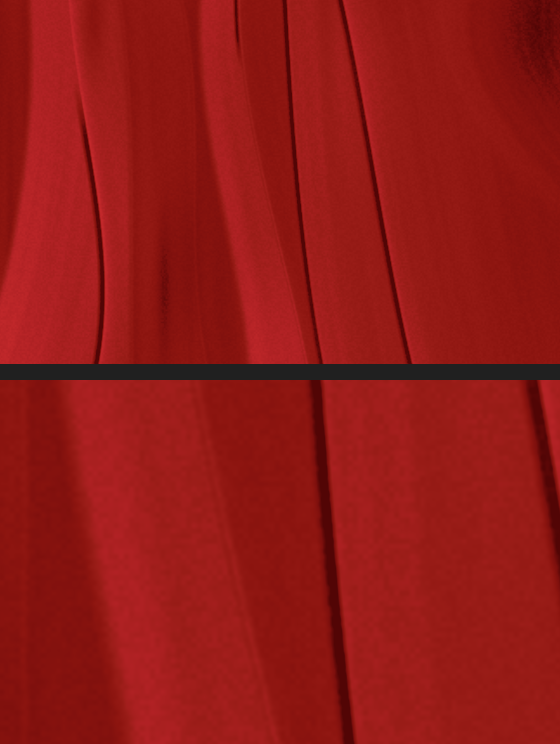
Top, the full canvas; bottom, a detail of the centre.
Give the GLSL for this texture, as a Shadertoy shader.

```glsl
// Draped red satin: leaning folds with dark seams, soft sheen and fine weave grain.

#define FOLDS 9
#define VALLEYS 4
#define STREAK_DEPTH 0.15
#define SHEEN_DEPTH 0.16
#define GRAIN_DEPTH 0.10
#define GRAIN_SCALE 210.0
#define VALLEY_DEPTH 0.25
#define EDGE_BLUR 0.0013

// Fold edge: x at four even steps from top to bottom.
const vec4 EDGE[FOLDS] = vec4[FOLDS](
    vec4(0.052, 0.051, 0.022, -0.035),
    vec4(0.122, 0.152, 0.183, 0.176),
    vec4(0.212, 0.230, 0.233, 0.234),
    vec4(0.322, 0.344, 0.345, 0.365),
    vec4(0.358, 0.370, 0.410, 0.444),
    vec4(0.424, 0.447, 0.495, 0.545),
    vec4(0.512, 0.525, 0.545, 0.577),
    vec4(0.612, 0.654, 0.692, 0.736),
    vec4(0.780, 0.848, 1.060, 1.350));

// Cloth right of the edge: tone at the edge, tone far away, falloff, softness.
const vec4 CLOTH[FOLDS] = vec4[FOLDS](
    vec4(0.92, 0.76, 0.050, 0.009),
    vec4(0.86, 0.60, 0.040, 0.002),
    vec4(0.38, 0.50, 0.030, 0.008),
    vec4(0.36, 0.30, 0.030, 0.006),
    vec4(0.82, 0.68, 0.060, 0.009),
    vec4(0.46, 0.50, 0.040, 0.003),
    vec4(0.74, 0.56, 0.060, 0.002),
    vec4(0.76, 0.42, 0.055, 0.002),
    vec4(0.54, 0.28, 0.080, 0.022));

// Seam left of the edge: width, first and last depth down the cloth, glint.
const vec4 SEAM[FOLDS] = vec4[FOLDS](
    vec4(0.000, 0.0, 0.0, 0.00),
    vec4(0.010, 0.2, 1.3, 0.10),
    vec4(0.000, 0.0, 0.0, 0.10),
    vec4(0.000, 0.0, 0.0, 0.12),
    vec4(0.000, 0.0, 0.0, 0.00),
    vec4(0.006, -0.3, 0.2, 0.22),
    vec4(0.008, -0.3, 1.3, 0.06),
    vec4(0.010, -0.3, 1.3, 0.08),
    vec4(0.000, 0.0, 0.0, 0.00));

// Soft hollows: centre x, depth down the cloth, half width, half height.
const vec4 VALLEY[VALLEYS] = vec4[VALLEYS](
    vec4(0.165, 0.06, 0.020, 0.14),
    vec4(0.292, 0.78, 0.014, 0.20),
    vec4(0.330, 0.70, 0.030, 0.25),
    vec4(0.960, 0.10, 0.080, 0.22));

const vec3 REDS[6] = vec3[6](
    vec3(0.32, 0.02, 0.02), vec3(0.49, 0.06, 0.05), vec3(0.55, 0.08, 0.06),
    vec3(0.60, 0.11, 0.09), vec3(0.69, 0.13, 0.14), vec3(0.77, 0.16, 0.17));

float hash(vec2 p) {
    return fract(sin(dot(p, vec2(12.9898, 78.233))) * 43758.5453);
}

float noise(vec2 p) {
    vec2 i = floor(p), f = fract(p);
    f = f * f * (3.0 - 2.0 * f);
    return mix(mix(hash(i), hash(i + vec2(1, 0)), f.x),
               mix(hash(i + vec2(0, 1)), hash(i + vec2(1, 1)), f.x), f.y);
}

// Cubic through four evenly spaced values.
float curve(vec4 k, float t) {
    float u = 3.0 * t, a = u - 1.0, b = u - 2.0, c = u - 3.0;
    return dot(k, vec4(-a * b * c / 6.0, u * b * c / 2.0, -u * a * c / 2.0, u * a * b / 6.0));
}

vec3 satin(float tone) {
    float s = clamp(tone, 0.0, 1.0) * 5.0;
    int i = min(int(s), 4);
    return mix(REDS[i], REDS[i + 1], s - float(i));
}

float streaks(float across, float down, float seed) {
    return 0.6 * noise(vec2(across * 45.0, down * 1.5 + seed))
         + 0.4 * noise(vec2(across * 110.0, down * 2.0 - seed)) - 0.5;
}

void mainImage(out vec4 fragColor, in vec2 fragCoord) {
    vec2 uv = fragCoord / iResolution.xy;
    vec2 p = fragCoord / iResolution.y;
    float x = uv.x, down = 1.0 - uv.y;
    float blur = max(EDGE_BLUR, 0.7 / iResolution.x);

    // Lay each fold over the ones to its left.
    float tone = 0.38 + STREAK_DEPTH * 1.5 * streaks(x, down, 3.0);
    for (int i = 0; i < FOLDS; i++) {
        vec4 cloth = CLOTH[i], seam = SEAM[i];
        float d = x - curve(EDGE[i], down);
        float soft = max(cloth.w, blur);

        float gap = smoothstep(-1.3 * seam.x - blur, -0.5 * seam.x, d) * step(0.001, seam.x);
        gap *= smoothstep(seam.y, seam.y + 0.2, down) * (1.0 - smoothstep(seam.z - 0.12, seam.z, down));
        tone = mix(tone, 0.0, gap);

        float panel = mix(cloth.y, cloth.x, exp(-max(d, 0.0) / cloth.z));
        panel += STREAK_DEPTH * streaks(d, down, float(i) * 7.3);
        panel += seam.w * exp(-pow((d - 0.003) / 0.003, 2.0));
        tone = mix(tone, panel, smoothstep(-soft, soft, d));
    }

    // Hollows, broad sheen and woven grain.
    for (int i = 0; i < VALLEYS; i++) {
        vec2 q = (vec2(x, down) - VALLEY[i].xy) / VALLEY[i].zw;
        tone -= VALLEY_DEPTH * exp(-dot(q, q));
    }
    tone += SHEEN_DEPTH * (noise(p * vec2(4.0, 2.5) + 5.0) - 0.5);
    tone += GRAIN_DEPTH * (noise(p * GRAIN_SCALE) - 0.5);

    fragColor = vec4(satin(tone), 1.0);
}
```
